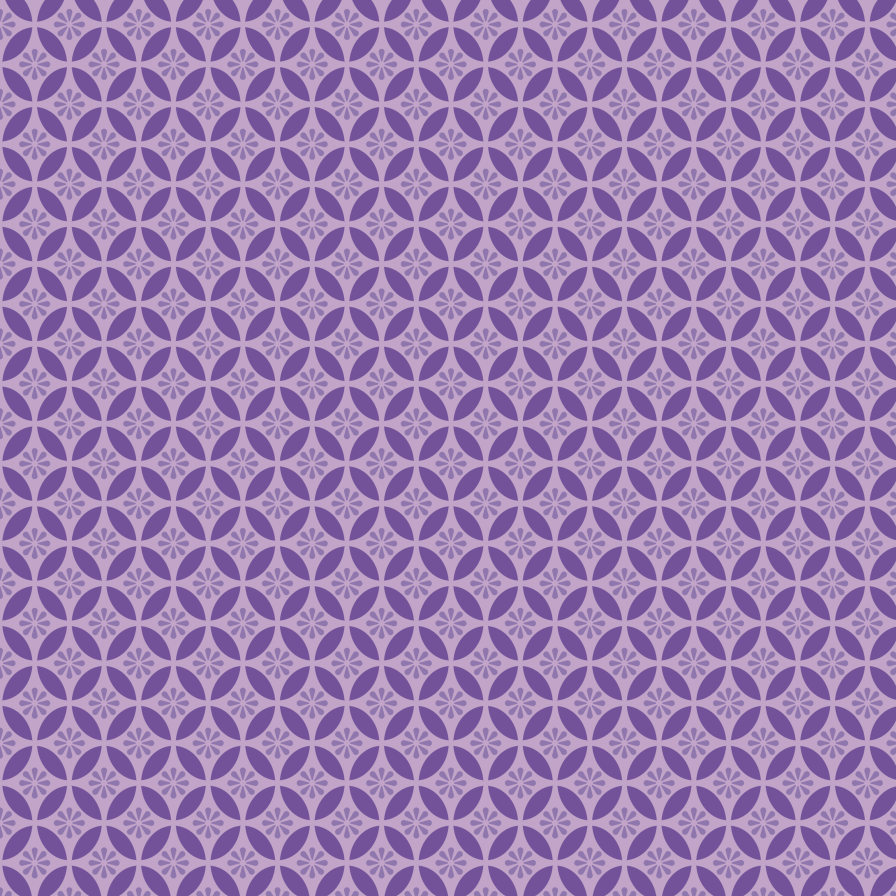
A three.js fragment shader for this pattern:

```glsl
// Lattice of overlapping ovals whose intersections form dark pointed leaves,
// with an eight-petalled flower in every concave diamond between them.
// Both shapes are distance functions folded into one diamond cell.

varying vec2 vUv;

const vec2 HALF_PERIOD = vec2(0.03872, 0.04456); // half a repeat across and up
const vec2 FLOWER_ORIGIN = vec2(0.0, 0.9727);    // centre of one flower
const float OVAL_RADIUS = 0.932;                 // in half periods; 1.0 closes the gaps
const float PETAL_COUNT = 8.0;
const float TAU = 6.2831853;

const vec3 LILAC = vec3(0.755, 0.642, 0.782);
const vec3 VIOLET = vec3(0.450, 0.322, 0.600);
const vec3 MAUVE = vec3(0.560, 0.468, 0.682);

// Offset from the nearest flower, where flowers sit on a checkerboard of integers.
vec2 diamondCell(vec2 grid) {
  vec2 diagonal = 0.5 * vec2(grid.x + grid.y, grid.x - grid.y);
  vec2 f = fract(diagonal + 0.5) - 0.5;
  return vec2(f.x + f.y, f.x - f.y);
}

// Leaf edge: the oval around the diagonal neighbour, scaled to canvas units.
float leafDistance(vec2 cell, vec2 scale, float radius) {
  vec2 toNeighbour = abs(cell) - 1.0;
  float len = max(length(toNeighbour), 1e-4);
  return (len - radius) / length(toNeighbour / (len * scale));
}

// Capsule along +x with a different radius at each end.
float taperedCapsule(vec2 p, float startX, float endX, float r0, float r1) {
  p = vec2(p.x - startX, abs(p.y));
  float span = endX - startX;
  float slope = (r0 - r1) / span;
  float rise = sqrt(1.0 - slope * slope);
  float along = dot(p, vec2(rise, -slope));
  if (along < 0.0) return length(p) - r0;
  if (along > rise * span) return length(p - vec2(span, 0.0)) - r1;
  return dot(p, vec2(slope, rise)) - r0;
}

// Fold the plane into one sector so that a single petal draws the whole flower.
float flowerDistance(vec2 p, float petals) {
  float sector = TAU / petals;
  float angle = atan(p.y, p.x + 1e-7);
  angle -= sector * floor(angle / sector + 0.5);
  vec2 folded = length(p) * vec2(cos(angle), sin(angle));
  return taperedCapsule(folded, 0.0043, 0.0140, 0.0008, 0.0033);
}

// Antialiased coverage of the inside of a shape.
float coverage(float dist, float pixel) {
  return 1.0 - smoothstep(-0.7 * pixel, 0.7 * pixel, dist);
}

void main() {
  float pixel = 0.5 * (fwidth(vUv.x) + fwidth(vUv.y));
  vec2 cell = diamondCell((vUv - FLOWER_ORIGIN) / HALF_PERIOD);

  float leaf = coverage(leafDistance(cell, HALF_PERIOD, OVAL_RADIUS), pixel);
  float flower = coverage(flowerDistance(cell * HALF_PERIOD, PETAL_COUNT), pixel);

  vec3 color = mix(LILAC, MAUVE, flower);
  color = mix(color, VIOLET, leaf);
  gl_FragColor = vec4(color, 1.0);
}
```
